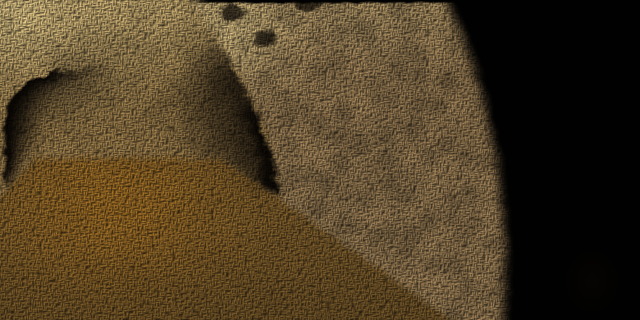
A WebGL 2 fragment shader for this texture:

```glsl
#version 300 es
precision highp float;
// A sunlit sandstone slope with two shadowed hollows above a sand floor,
// fading to black on the right. Curves place the masses; stretched cellular
// noise embosses a woven grain, and layered sines roughen the edges.
uniform vec2 u_resolution;
out vec4 outColor;

const vec3 ROCK = vec3(0.43, 0.35, 0.235);
const vec3 PALE_ROCK = vec3(0.65, 0.58, 0.40);
const vec3 WALL = vec3(0.43, 0.345, 0.205);
const vec3 SAND = vec3(0.355, 0.265, 0.125);
const vec3 OCHRE = vec3(0.47, 0.32, 0.10);
const vec3 SHADOW = vec3(0.025, 0.016, 0.008);
const vec3 NIGHT = vec3(0.004, 0.004, 0.002);

vec2 hash2(vec2 cell) {
  vec2 q = vec2(dot(cell, vec2(127.1, 311.7)), dot(cell, vec2(269.5, 183.3)));
  return fract(sin(q) * 43758.5);
}

// Distance to the nearest scattered point
float cellular(vec2 p) {
  vec2 cell = floor(p), local = fract(p);
  float nearest = 2.0;
  for (int j = -1; j <= 1; j++)
    for (int i = -1; i <= 1; i++) {
      vec2 o = vec2(i, j);
      vec2 d = o + hash2(cell + o) - local;
      nearest = min(nearest, dot(d, d));
    }
  return sqrt(nearest);
}

// Layered sines, roughly -1 to 1
float waves(vec2 p) {
  float sum = 0.0, amp = 0.5;
  for (int i = 0; i < 5; i++) {
    sum += amp * sin(p.x + 1.7 * sin(p.y)) * cos(p.y + 1.3 * sin(p.x * 0.8));
    p = mat2(1.5, 1.1, -1.1, 1.5) * p + 2.3;
    amp *= 0.6;
  }
  return sum;
}

// Height of crossed horizontal and vertical threads
float weave(vec2 p) {
  float across = cellular(p * vec2(48.0, 125.0));
  float upright = cellular(p * vec2(125.0, 48.0) + 31.0);
  return 1.0 - min(across, upright);
}

float bell(float d, float width) {
  float t = d / max(width, 0.001);
  return exp(-t * t);
}

float glow(vec2 p, vec2 centre, vec2 size) {
  vec2 d = (p - centre) / size;
  return exp(-dot(d, d));
}

// Left hollow: crisp on its left rim, fading to the right
float leftHollow(vec2 p, float rough) {
  float y = p.y + 0.02 * rough;
  float rim = 0.012 + 0.18 * pow(clamp((y - 0.6) / 0.19, 0.0, 1.0), 3.0);
  float d = p.x + 0.012 * rough - rim;
  float width = mix(0.035, 0.12, smoothstep(0.42, 0.70, y));
  float span = smoothstep(0.38, 0.48, y) * smoothstep(0.80, 0.765, y);
  return smoothstep(-0.008, 0.012, d) * bell(max(d, 0.0), width) * span;
}

// Right hollow: crisp on its right rim, with a black core and wide penumbra
float rightHollow(vec2 p, float rough) {
  float t = max((p.y - 0.39) / 0.53, 0.0);
  float d = 0.867 - 0.22 * pow(t, 1.7) - p.x + 0.018 * rough;
  float width = mix(0.09, 0.21, smoothstep(0.38, 0.57, p.y));
  width *= 1.0 - 0.55 * smoothstep(0.65, 0.85, p.y);
  float soft = 0.75 * bell(max(d, 0.0), width) * smoothstep(0.95, 0.74, p.y);
  float core = bell(max(d, 0.0), 0.10) * smoothstep(0.84, 0.62, p.y);
  float span = smoothstep(0.385, 0.42, p.y + 0.015 * rough);
  return smoothstep(-0.012, 0.018, d) * max(soft, core) * span;
}

void main() {
  vec2 p = gl_FragCoord.xy / u_resolution * vec2(2.0, 1.0);
  float rough = waves(p * 43.0);
  float mottle = waves(p * 17.0 + 4.0);

  // Back wall on the left, pale crest at the top, rock face on the right
  float rim = 0.867 - 0.22 * pow(max((p.y - 0.39) / 0.53, 0.0), 1.7);
  float face = smoothstep(-0.02, 0.03, p.x - rim + 0.012 * rough);
  vec3 color = mix(WALL, ROCK, face);
  color = mix(color, PALE_ROCK, 0.85 * glow(p, vec2(0.0, 0.98), vec2(0.32, 0.22)));
  color = mix(color, PALE_ROCK, 0.45 * glow(p, vec2(0.48, 1.0), vec2(0.35, 0.22)));
  color = mix(color, PALE_ROCK, 0.6 * glow(p, vec2(0.73, 0.92), vec2(0.14, 0.16)) * face);
  color = mix(color, PALE_ROCK, 0.3 * glow(p, vec2(1.15, 1.0), vec2(0.4, 0.16)));
  color *= 1.0 - 0.22 * glow(p, vec2(0.26, 0.76), vec2(0.12, 0.12));
  float pits = smoothstep(0.5, 0.15, cellular(p * 11.0 + 0.04 * rough));
  color *= 1.0 + 0.10 * mottle + 0.06 * rough - 0.12 * pits * face;

  // Ragged stains below the upper rim
  float stain = glow(p, vec2(0.73, 0.96), vec2(0.045, 0.035));
  stain = max(stain, glow(p, vec2(0.83, 0.88), vec2(0.04, 0.03)));
  stain = max(stain, glow(p, vec2(0.96, 0.99), vec2(0.05, 0.03)));
  color = mix(color, SHADOW, 0.7 * smoothstep(0.35, 0.75, stain + 0.3 * rough));

  // Hollows, then the sand floor
  float hollow = max(leftHollow(p, rough), rightHollow(p, rough));
  float floorLine = min(min(0.505, 0.38 + 1.1 * p.x), 0.505 - 0.70 * (p.x - 0.69));
  float sand = smoothstep(-0.018, 0.018, floorLine - p.y + 0.008 * rough);
  vec3 ground = mix(SAND, OCHRE, 0.75 * glow(p, vec2(0.36, 0.36), vec2(0.33, 0.25)));
  ground *= (0.9 + 0.1 * smoothstep(0.0, 0.3, p.y)) * (1.0 + 0.04 * mottle);
  color = mix(color, ground, sand);
  color = mix(color, SHADOW, hollow * (1.0 - 0.7 * sand));

  // Woven relief lit from the upper left
  float height = weave(p);
  float slope = height - weave(p + vec2(-0.0035, 0.0035));
  color *= max(0.62 + 0.58 * height + 0.65 * slope, 0.1);

  // Outer silhouette and night
  float t = (p.y - 0.17) / 0.83;
  float outer = 1.59 - 0.18 * t * t + 0.008 * waves(p * 25.0);
  float lit = smoothstep(0.02, -0.045, p.x - outer);
  lit *= 1.0 - smoothstep(0.986, 0.996, p.y + 0.004 * rough) * smoothstep(0.58, 0.66, p.x);
  color = mix(NIGHT, color, lit);
  color += vec3(0.015, 0.011, 0.006) * glow(p, vec2(1.85, 0.12), vec2(0.06, 0.07));
  outColor = vec4(color, 1.0);
}
```
